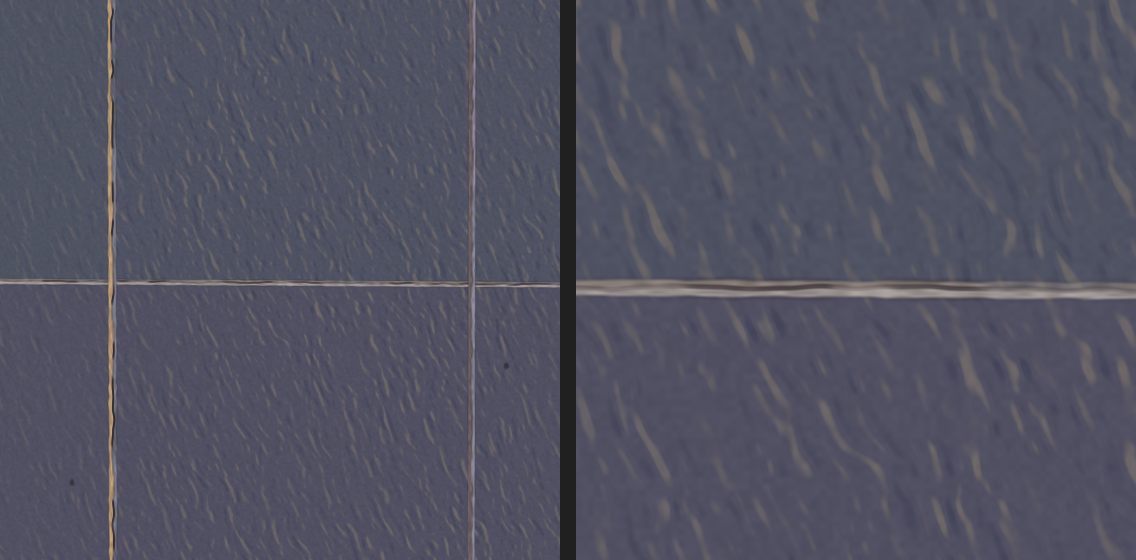
Left, the full canvas; right, a detail of the centre.
Give the GLSL for this texture, as a WebGL 1 fragment shader.

```glsl
precision highp float;
// Large slate-blue floor tiles with a slanted rippled grain and worn, cracked grout joints.

uniform vec2 u_resolution;

const vec2 TILE_PITCH = vec2(0.6445, 0.645);
const vec2 JOINT_ORIGIN = vec2(0.2005, 0.4975);
const float ROW_TILT = 0.006;

const vec3 SLATE = vec3(0.307, 0.325, 0.385);
const vec3 PLUM = vec3(0.318, 0.309, 0.385);
const vec3 RIDGE = vec3(0.43, 0.405, 0.405);
const vec3 HOLLOW = vec3(0.245, 0.25, 0.335);
const vec3 CRACK = vec3(0.19, 0.16, 0.18);
const vec3 OCHRE = vec3(0.71, 0.59, 0.44);
const vec3 BLUE_GREY = vec3(0.47, 0.48, 0.55);
const vec3 BROWN = vec3(0.42, 0.37, 0.38);
const vec3 LILAC = vec3(0.53, 0.52, 0.59);
const vec3 CHALK = vec3(0.61, 0.58, 0.57);
const vec3 TAN = vec3(0.51, 0.47, 0.45);

float hash(vec2 p) {
  vec3 q = fract(vec3(p.xyx) * 0.1031);
  q += dot(q, q.yzx + 33.33);
  return fract((q.x + q.y) * q.z);
}

float noise(vec2 p) {
  vec2 cell = floor(p);
  vec2 f = fract(p);
  f = f * f * (3.0 - 2.0 * f);
  float low = mix(hash(cell), hash(cell + vec2(1.0, 0.0)), f.x);
  float high = mix(hash(cell + vec2(0.0, 1.0)), hash(cell + 1.0), f.x);
  return mix(low, high, f.y);
}

// Surface height: steep slanted ripples over finer grit
float grainHeight(vec2 p) {
  float bend = 0.012 * noise(p * 24.0);
  vec2 q = vec2(p.x + 0.36 * p.y + bend, p.y);
  float ripples = noise(q * vec2(105.0, 36.0));
  float fine = noise(q * vec2(190.0, 85.0) + 47.0);
  return 0.65 * ripples + 0.35 * fine;
}

// Small dark pits, present in only a few scatter cells
float pits(vec2 p, float px) {
  vec2 cell = floor(p * 5.0);
  vec2 jitter = 0.2 + 0.6 * vec2(hash(cell + 11.0), hash(cell + 29.0));
  float radius = 0.0035 + 0.003 * noise(p * 150.0);
  float d = length((p - (cell + jitter) / 5.0) * vec2(1.0, 0.8));
  float present = step(0.91, hash(cell + 71.0));
  return present * (1.0 - smoothstep(radius * 0.4, radius + px, d));
}

vec3 tileColor(vec2 p, vec2 tileId, float px) {
  // Tint drifts within a tile and shifts between rows
  float drift = 0.5 * noise(p * 3.0 + 8.0) + 0.5 * hash(tileId + 5.0);
  float plumness = mix(0.75, 0.1, step(0.0, tileId.y)) + 0.4 * (drift - 0.4);
  vec3 color = mix(SLATE, PLUM, clamp(plumness, 0.0, 1.0));

  // Side light picks out the ripple flanks, more strongly in rough areas
  vec2 offset = vec2(0.0025, 0.0008);
  float slope = grainHeight(p + offset) - grainHeight(p - offset);
  float rough = mix(0.45, 1.0, smoothstep(0.0, 0.45, p.x));
  rough *= 0.65 + 0.6 * noise(p * 7.0 + 19.0);
  color = mix(color, RIDGE, rough * smoothstep(0.06, 0.42, slope) * 0.85);
  color = mix(color, HOLLOW, rough * smoothstep(0.08, 0.45, -slope) * 0.55);
  color += 0.022 * (noise(p * 260.0) - 0.45);
  return mix(color, CRACK, 0.75 * pits(p, px));
}

// One grout line: two coloured sides, a broken crack between, ragged shaded rims
vec3 addJoint(vec3 under, float across, float along, float halfWidth,
              vec3 sideA, vec3 sideB, float wear, float seed, float px) {
  float ragged = noise(vec2(along * 75.0, seed)) - 0.5;
  float edge = halfWidth * (1.0 + 0.3 * wear * ragged);
  float soft = max(px, 0.0013);
  float rim = 1.0 - smoothstep(edge, edge + 0.0035, abs(across));
  float body = 1.0 - smoothstep(edge - soft, edge + soft, abs(across));

  // Patches of the second side have worn away
  float wander = noise(vec2(along * 48.0, seed + 9.0)) - 0.5;
  float split = halfWidth * (0.1 + 0.65 * wander);
  float patchy = smoothstep(0.3, 0.6, noise(vec2(along * 13.0, seed + 17.0)));
  vec3 second = mix(sideB, mix(sideB, under, 0.65), wear * (1.0 - patchy));
  vec3 grout = mix(sideA, second, smoothstep(split - soft, split + soft, across));
  grout *= 0.88 + 0.24 * noise(vec2(along * 110.0, across * 420.0 + seed));

  float broken = smoothstep(0.35, 0.65, noise(vec2(along * 32.0, seed + 31.0)));
  float crack = 1.0 - smoothstep(0.0006, 0.0006 + 1.3 * soft, abs(across - split));
  grout = mix(grout, CRACK, crack * wear * (0.3 + 0.7 * broken));
  vec3 shaded = mix(under, CRACK, 0.35 * rim * (0.4 + 0.6 * broken));
  return mix(shaded, grout, body);
}

void main() {
  float px = 1.0 / min(u_resolution.x, u_resolution.y);
  vec2 p = gl_FragCoord.xy * px;

  // Tile grid, rows slightly tilted
  vec2 grid = (p - JOINT_ORIGIN + vec2(0.0, ROW_TILT * p.x)) / TILE_PITCH;
  vec2 tileId = floor(grid);
  vec2 jointId = floor(grid + 0.5);
  vec2 across = (grid - jointId) * TILE_PITCH;
  vec3 color = tileColor(p, tileId, px);

  // Rows of chalky grout, then columns alternating ochre and lilac
  color = addJoint(color, across.y, p.x, 0.0047, CHALK, TAN, 0.7, 3.0 + jointId.y, px);
  float pale = mod(jointId.x, 2.0);
  vec3 sideA = mix(OCHRE, BROWN, pale);
  vec3 sideB = mix(BLUE_GREY, LILAC, pale);
  float lean = across.x + mix(0.003, -0.002, pale) * (p.y - 0.5);
  float halfWidth = mix(0.0068, 0.0058, pale);
  float wear = mix(0.95, 0.3, pale);
  color = addJoint(color, lean + 0.0025 * pale, p.y, halfWidth, sideA, sideB, wear, 60.0 + 7.0 * jointId.x, px);
  gl_FragColor = vec4(color, 1.0);
}
```
